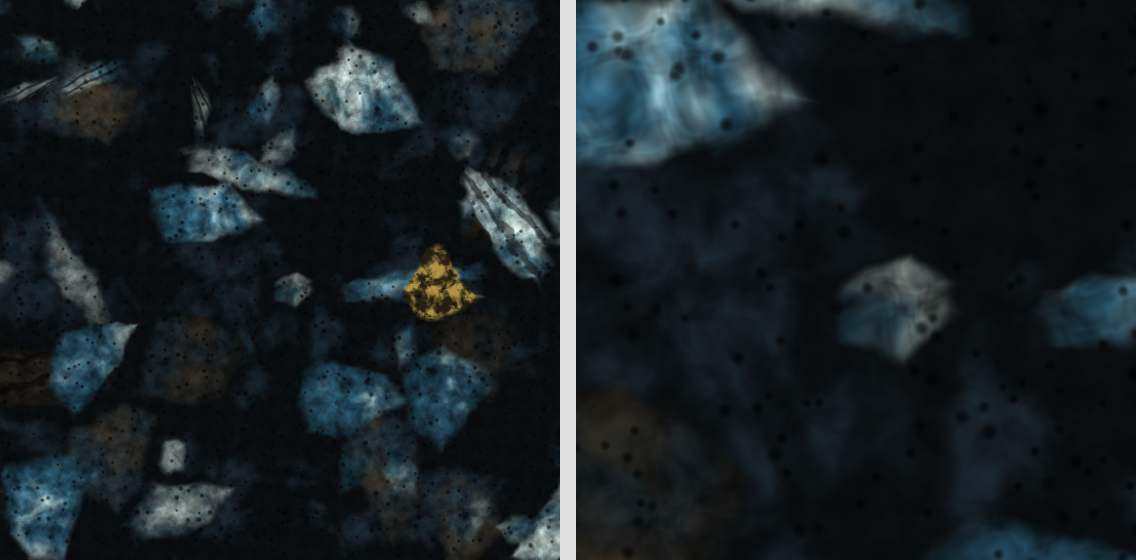
Left: the whole. Right: its middle third, enlarged.
Reproduce this texture procedurally as a WebGL 2 fragment shader.

```glsl
#version 300 es
precision highp float;
// Angular mineral grains glowing blue and pale in a dark matrix.
// Jittered grids scatter tapered polygons in layers; warped layered sines
// mottle them, and cellular noise adds small dark pits.

uniform vec2 u_resolution;
out vec4 fragColor;

const float TAU = 6.28319;

const vec3 MATRIX    = vec3(0.036, 0.047, 0.055);
const vec3 HAZE      = vec3(0.085, 0.130, 0.160);
const vec3 DIM_SLATE = vec3(0.120, 0.185, 0.220);
const vec3 DIM_BROWN = vec3(0.165, 0.145, 0.115);
const vec3 BLUE      = vec3(0.160, 0.340, 0.430);
const vec3 PALE      = vec3(0.660, 0.730, 0.710);
const vec3 GOLD      = vec3(0.700, 0.570, 0.260);
const vec3 GOLD_DARK = vec3(0.140, 0.120, 0.070);

const vec2  GOLD_CENTRE = vec2(0.785, 0.485);
const float GOLD_RADIUS = 0.066;
const float EDGE_BLUR   = 0.006;  // softness of grain outlines
const float EDGE_RAGGED = 0.010;  // displacement of grain outlines
const float PIT_CELLS   = 72.0;
const float PIT_CHANCE  = 0.20;
const float PIT_DEPTH   = 0.60;

vec4 hash4(vec2 cell, float seed) {
  vec4 p = fract(vec4(cell.xyx, seed) * vec4(0.1031, 0.1030, 0.0973, 0.1099));
  p += dot(p, p.wzxy + 33.33);
  return fract((p.xxyz + p.yzzw) * p.zywx);
}

mat2 rotate(float a) {
  float c = cos(a), s = sin(a);
  return mat2(c, s, -s, c);
}

// Layered sines, gently warped from octave to octave; roughly -0.8 to 0.8.
float mottle(vec2 p) {
  float sum = 0.0, amp = 0.5;
  for (int i = 0; i < 4; i++) {
    p = rotate(0.9) * p + 0.45 * sin(p.yx * 0.8 + float(i));
    sum += amp * sin(p.x) * sin(p.y);
    p *= 1.8;
    amp *= 0.65;
  }
  return sum;
}

// Cellular noise: coverage of small round pits.
float pits(vec2 uv) {
  vec2 p = uv * PIT_CELLS, cell = floor(p);
  float cover = 0.0;
  for (int y = -1; y <= 1; y++)
  for (int x = -1; x <= 1; x++) {
    vec2 c = cell + vec2(x, y);
    vec4 h = hash4(c, 71.0);
    float radius = mix(0.10, 0.30, h.z * h.z);
    float pit = 1.0 - smoothstep(radius * 0.3, radius + 0.18, length(p - c - h.xy));
    cover = max(cover, pit * step(h.w, PIT_CHANCE));
  }
  return cover;
}

// Approximate distance to an irregular six-sided grain, in unit space.
float polygon(vec2 q, vec2 cell, float seed) {
  float d = -1.0;
  for (int i = 0; i < 6; i++) {
    vec4 h = hash4(cell, seed + 7.3 * float(i + 1));
    float a = (float(i) + 0.7 * h.x) * TAU / 6.0;
    d = max(d, dot(q, vec2(cos(a), sin(a))) - mix(0.62, 1.0, h.y));
  }
  return d;
}

// One layer of grains, each graded from a cool to a warm colour.
// halfSize is in cells; taper narrows the grains towards one end.
vec3 scatter(vec3 ground, vec2 uv, float cells, float coverage, vec2 halfSize,
             float taper, vec3 cool, vec3 warm, float rough, float fine, float seed) {
  vec2 p = uv * cells, cell = floor(p);
  for (int y = -1; y <= 1; y++)
  for (int x = -1; x <= 1; x++) {
    vec2 c = cell + vec2(x, y);
    vec4 place = hash4(c, seed), look = hash4(c, seed + 3.7);
    if (place.w > coverage) continue;

    vec2 size = halfSize * mix(vec2(0.7, 0.65), vec2(1.1, 1.2), look.xy);
    vec2 q = rotate(place.z * TAU) * (p - c - 0.2 - 0.6 * place.xy) / size;
    q.y /= max(1.0 - taper * look.z * q.x, 0.25);

    float d = polygon(q, c, seed) * min(size.x, size.y) / cells;
    d += EDGE_RAGGED * rough;
    float cover = 1.0 - smoothstep(-EDGE_BLUR, EDGE_BLUR, d);

    // Tone shifts along the grain; some grains carry cleavage bands.
    float tone = 0.50 + 0.3 * q.x + 0.5 * rough + 0.8 * (look.w - 0.5);
    float bands = smoothstep(0.2, 0.9, sin(q.y * 8.0 + 2.0 * rough));
    float light = mix(0.60, 1.15, fract(look.w * 7.0 + look.x));
    light *= 1.0 + 0.45 * fine + 0.4 * rough;
    light *= 1.0 - 0.5 * bands * step(look.y, 0.15);
    light *= mix(0.7, 1.0, smoothstep(0.0, 0.02, -d));
    ground = mix(ground, mix(cool, warm, smoothstep(0.1, 0.9, tone)) * light, 0.94 * cover);
  }
  return ground;
}

void main() {
  vec2 uv = gl_FragCoord.xy / min(u_resolution.x, u_resolution.y);
  float rough = mottle(uv * 38.0);
  float fine = mottle(uv * 110.0 + 4.0);

  // Matrix with faint blue haze
  float haze = smoothstep(0.0, 0.8, mottle(uv * 13.0 + 2.0) + 0.5 * rough);
  vec3 col = mix(MATRIX, HAZE, haze) * (1.0 + 0.35 * fine);

  // Dim grains, small chips, slender laths, then bright grains
  col = scatter(col, uv, 4.0, 0.50, vec2(0.50, 0.34), 0.4, DIM_SLATE, DIM_BROWN, rough, fine, 11.0);
  col = scatter(col, uv, 9.0, 0.20, vec2(0.46, 0.26), 0.5, BLUE * 0.8, PALE * 0.75, rough, fine, 23.0);
  col = scatter(col, uv, 3.5, 0.50, vec2(0.46, 0.12), 0.2, BLUE, PALE * 0.75, rough, fine, 37.0);
  col = scatter(col, uv, 4.2, 0.50, vec2(0.54, 0.28), 0.7, BLUE, PALE, rough, fine, 52.0);

  // Single crumbly gold grain
  float d = polygon((uv - GOLD_CENTRE) / GOLD_RADIUS, vec2(5.0), 9.0) * GOLD_RADIUS;
  float cover = 1.0 - smoothstep(-EDGE_BLUR, EDGE_BLUR, d + 0.012 * rough);
  col = mix(col, mix(GOLD_DARK, GOLD, smoothstep(-0.5, 0.6, fine + 0.4 * rough)), cover);

  col *= 1.0 - PIT_DEPTH * pits(uv);
  fragColor = vec4(col, 1.0);
}
```
